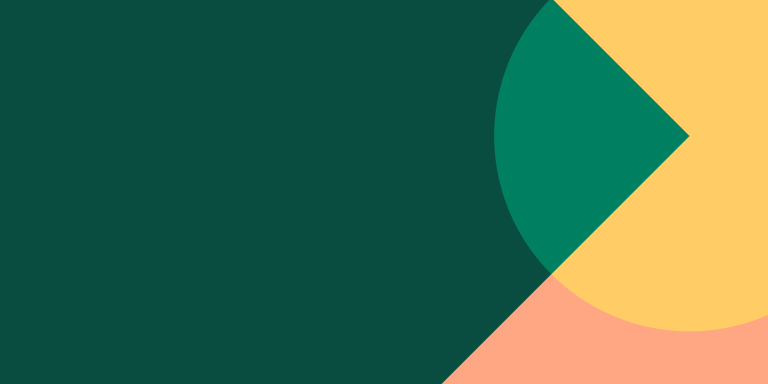
This background is drawn by a WebGL 1 fragment shader. Its source:

```glsl
precision highp float;
// Flat geometric background: a disc crossed by a right-angled wedge whose
// tip sits at the disc centre. Two signed distances select four flat colours,
// and each edge is softened over one pixel.

uniform vec2 u_resolution;

// Lengths are in canvas heights, origin at the lower left.
const vec2 DISC_CENTER = vec2(1.7956, 0.6458);
const float DISC_RADIUS = 0.5087;
const vec2 WEDGE_NORMAL = vec2(0.70710, 0.70710);

const vec3 DARK_GREEN = vec3(0.035, 0.302, 0.251);
const vec3 BRIGHT_GREEN = vec3(0.0, 0.502, 0.378);
const vec3 YELLOW = vec3(1.0, 0.8, 0.4);
const vec3 PEACH = vec3(1.0, 0.655, 0.51);

// Coverage of a shape from its signed distance (negative inside).
float coverage(float signedDistance) {
  return clamp(0.5 - signedDistance * u_resolution.y, 0.0, 1.0);
}

void main() {
  vec2 fromCenter = gl_FragCoord.xy / u_resolution.y - DISC_CENTER;

  // Disc, and the wedge opening to the left, mirrored about its axis.
  float disc = coverage(length(fromCenter) - DISC_RADIUS);
  float wedge = coverage(dot(vec2(fromCenter.x, abs(fromCenter.y)), WEDGE_NORMAL));

  // The disc changes the colour on each side of the wedge edge.
  vec3 outsideWedge = mix(PEACH, YELLOW, disc);
  vec3 insideWedge = mix(DARK_GREEN, BRIGHT_GREEN, disc);
  gl_FragColor = vec4(mix(outsideWedge, insideWedge, wedge), 1.0);
}
```
